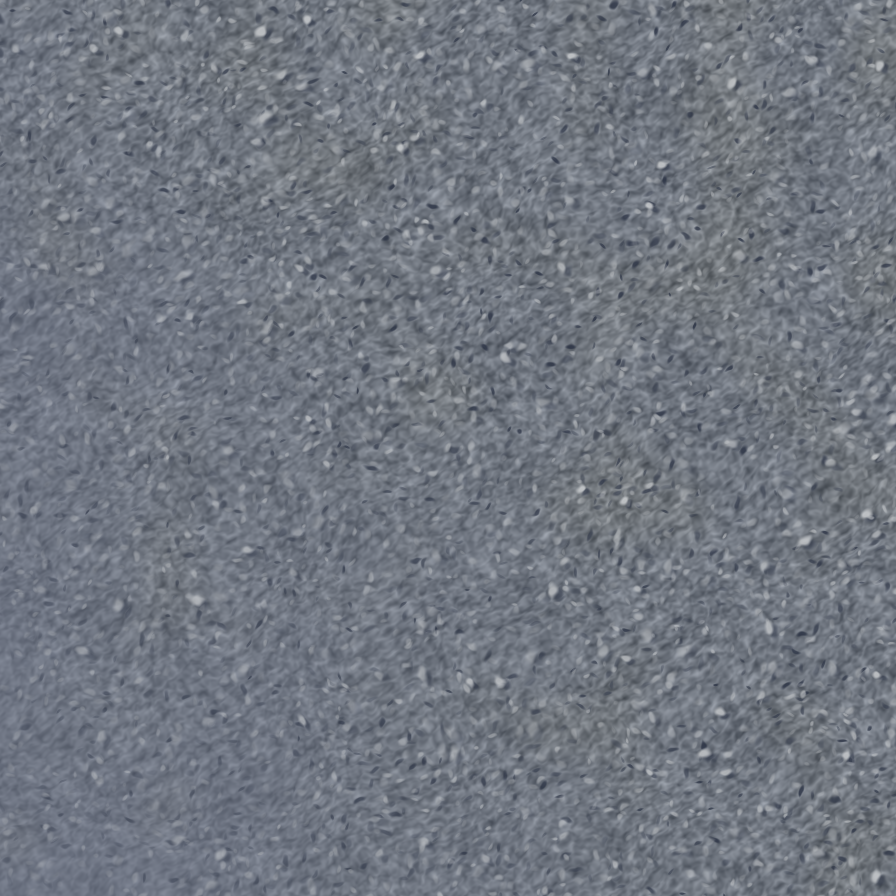
A Shadertoy shader for this texture:

```glsl
const vec3 STONE = vec3(0.437, 0.462, 0.501);
const vec3 PALE_CHIP = vec3(0.78, 0.79, 0.80);
const vec3 DARK_PIT = vec3(0.16, 0.19, 0.26);
const vec3 BLUE_TINT = vec3(-0.004, -0.003, 0.016);
const vec3 WARM_TINT = vec3(0.010, 0.005, -0.014);
const float GRAIN_ANGLE = 0.6;

// Integer hash: two random values in 0..1 per cell and seed
vec2 hash2(vec2 cell, float seed) {
    uvec2 q = uvec2(ivec2(cell)) * uvec2(1597u, 3812u) + uint(seed) * 7919u;
    uint h = (q.x ^ (q.y * 2654u + 977u)) * 73157u;
    h = (h ^ (h >> 15)) * 66529u;
    h = (h ^ (h >> 13)) * 48271u;
    h ^= h >> 16;
    return vec2(h & 65535u, h >> 16) / 65535.0;
}

mat2 rotation(float angle) {
    float c = cos(angle), s = sin(angle);
    return mat2(c, -s, s, c);
}

float cornerSlope(vec2 cell, vec2 offset, float seed) {
    float angle = 6.2832 * hash2(cell, seed).x;
    return dot(vec2(cos(angle), sin(angle)), offset);
}

float gradientNoise(vec2 p, float seed) {
    vec2 i = floor(p), f = fract(p);
    vec2 u = f * f * f * (f * (f * 6.0 - 15.0) + 10.0);
    vec2 e = vec2(1.0, 0.0);
    float low = mix(cornerSlope(i, f, seed), cornerSlope(i + e.xy, f - e.xy, seed), u.x);
    float high = mix(cornerSlope(i + e.yx, f - e.yx, seed), cornerSlope(i + e.xx, f - e.xx, seed), u.x);
    return mix(low, high, u.y);
}

// Scattered soft ellipses; size holds their half axes in cells
float chips(vec2 p, float scale, float density, vec2 size, float spread, float seed) {
    p *= scale;
    vec2 home = floor(p);
    float cover = 0.0;
    for (int y = -1; y <= 1; y++) {
        for (int x = -1; x <= 1; x++) {
            vec2 cell = home + vec2(x, y);
            vec2 place = hash2(cell, seed);
            vec2 shape = hash2(cell, seed + 1.0);
            vec2 fate = hash2(cell, seed + 2.0);
            float angle = GRAIN_ANGLE + spread * (shape.x - 0.5);
            vec2 d = rotation(angle) * (p - cell - place);
            float r = length(d / (size * mix(0.65, 1.3, shape.y)));
            float blob = 1.0 - smoothstep(0.4, 1.3, r);
            float strength = mix(0.35, 1.0, fate.y * fate.y);
            cover = max(cover, blob * strength * step(fate.x, density));
        }
    }
    return cover;
}

void mainImage(out vec4 fragColor, in vec2 fragCoord) {
    vec2 uv = fragCoord / iResolution.y;

    // Bend the grain gently so that chips get uneven outlines
    vec2 bend = vec2(gradientNoise(uv * 100.0, 1.0), gradientNoise(uv * 100.0, 2.0));
    vec2 drift = vec2(gradientNoise(uv * 9.0, 3.0), gradientNoise(uv * 9.0, 4.0));
    vec2 p = uv + 0.0028 * bend + 0.015 * drift;
    vec2 along = rotation(GRAIN_ANGLE) * p;

    // Smooth lower left, rough right side
    float patches = gradientNoise(uv * 4.0, 5.0);
    float rough = smoothstep(-0.15, 0.75, uv.x * 0.75 + uv.y * 0.45 + 0.25 * patches);
    float contrast = mix(0.5, 1.12, rough);

    // Grain in several sizes, drawn out along one direction
    float grain = 0.045 * gradientNoise(uv * 14.0, 6.0);
    grain += 0.085 * gradientNoise(along * vec2(36.0, 60.0), 7.0);
    grain += 0.135 * gradientNoise(along * vec2(80.0, 125.0), 8.0);
    grain += 0.105 * gradientNoise(along * vec2(150.0, 210.0), 9.0);

    // Broad, faint tints
    float blue = 1.0 - smoothstep(0.0, 0.8, uv.x + 0.5 * uv.y + 0.3 * patches);
    float warm = smoothstep(-0.1, 0.7, gradientNoise(uv * 8.0, 10.0) + 0.25 * (uv.x + uv.y - 1.0));
    vec3 color = STONE + grain * contrast + blue * BLUE_TINT + warm * WARM_TINT;

    // Dark pits, partly in the shade of the larger chips
    float pits = chips(p, 66.0, 0.36, vec2(0.36, 0.16), 2.4, 20.0);
    float shade = chips(p + vec2(-0.006, 0.004), 36.0, 0.22, vec2(0.24, 0.16), 2.8, 40.0);
    color = mix(color, DARK_PIT, min(0.9, contrast * max(0.72 * pits, 0.55 * shade)));

    // Pale chips, small and large
    float small = chips(p, 72.0, 0.42, vec2(0.36, 0.22), 2.6, 30.0);
    float large = chips(p, 36.0, 0.22, vec2(0.24, 0.16), 2.8, 40.0);
    color = mix(color, PALE_CHIP, contrast * 0.55 * small);
    color = mix(color, PALE_CHIP, min(0.92, contrast * 0.8 * large));

    fragColor = vec4(clamp(color, 0.0, 1.0), 1.0);
}
```
